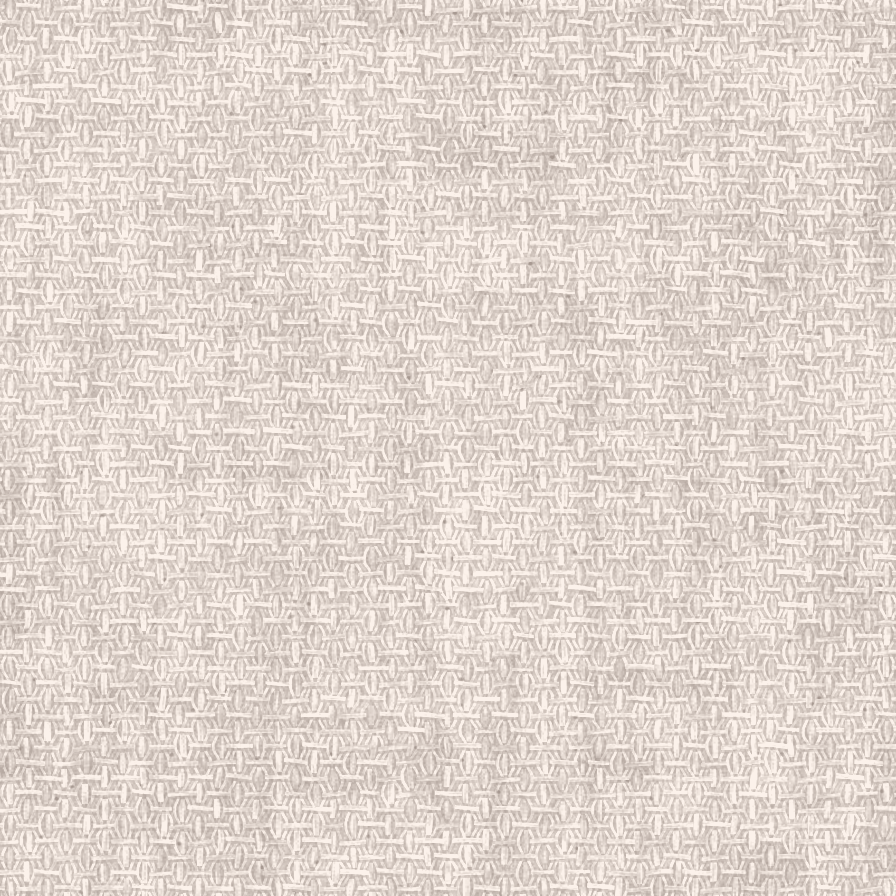
Write a WebGL 2 fragment shader that draws this texture.

```glsl
#version 300 es
precision highp float;

uniform vec2 u_resolution;
out vec4 fragColor;

float hash(vec2 p) {
  vec3 h = fract(vec3(p.xyx) * vec3(0.1031, 0.1030, 0.0973));
  h += dot(h, h.yzx + 33.33);
  return fract((h.x + h.y) * h.z);
}

float noise(vec2 p) {
  vec2 i = floor(p), f = fract(p);
  f = f * f * (3.0 - 2.0 * f);
  return mix(mix(hash(i), hash(i + vec2(1, 0)), f.x),
             mix(hash(i + vec2(0, 1)), hash(i + vec2(1, 1)), f.x), f.y);
}

// Soft band of the given half width around zero
float band(float d, float halfWidth, float soft) {
  return 1.0 - smoothstep(halfWidth - soft, halfWidth + soft, abs(d));
}

void main() {
  vec2 count = vec2(47.0, 57.0);
  vec2 p = gl_FragCoord.xy / u_resolution * count;
  vec2 soft = max(0.55 * count / u_resolution, vec2(0.03));

  // Slight waviness of the yarns
  p += 0.18 * (vec2(noise(p * 0.6), noise(p * 0.6 + 71.0)) - 0.5);

  float grainX = noise(p * vec2(1.6, 9.0)) - 0.5;
  float grainY = noise(p * vec2(10.0, 1.6) + 40.0) - 0.5;
  float speckle = noise(p * vec2(10.0, 8.0) + 90.0) - 0.5;

  float tone = 0.46 + 0.6 * grainY;
  float weft = 0.0, weftTone = 0.0, shadow = 0.0;

  for (int j = -1; j <= 1; j++) {
    for (int i = -1; i <= 1; i++) {
      vec2 cell = floor(p) + vec2(i, j);
      float rnd = hash(cell + 17.0), rnd2 = hash(cell + 203.0);
      vec2 q = p - cell - 0.5 - 0.18 * (vec2(rnd, rnd2) - 0.5);

      if (mod(cell.x + cell.y, 2.0) < 0.5) {
        // Warp float: a slim core between two bowed strands
        float ends = band(q.y, 0.80 + 0.2 * rnd2, soft.y);
        float bow = 0.42 - 0.25 * smoothstep(0.1, 0.95, abs(q.y));
        float side = abs(q.x + 0.1 * (rnd - 0.5) * q.y) - bow;
        tone = mix(tone, 0.14, 0.65 * ends * band(side + 0.15, 0.06, soft.x));
        tone = mix(tone, 0.22, 0.45 * ends * band(side - 0.14, 0.05, soft.x));
        tone = mix(tone, 0.66 + 0.38 * rnd + 0.6 * grainY,
                   ends * band(side, 0.075, soft.x));
        float core = band(q.y, 0.60 + 0.15 * rnd, soft.y);
        core *= band(q.x, 0.11 + 0.05 * rnd2, soft.x);
        tone = mix(tone, 0.66 + 0.36 * rnd2 + 0.7 * grainY, core);
      } else {
        // Weft float: a thin bar with a shadow on both edges
        float reach = band(q.x, 0.55 + 0.25 * rnd, soft.x);
        float y = q.y + (rnd2 - 0.5) * 0.2 * q.x + 0.08 * (rnd - 0.5) * q.x * q.x;
        float bar = reach * band(y, 0.10 + 0.05 * rnd, soft.y);
        float under = band(y + 0.23, 0.09, soft.y);
        float over = 0.5 * band(y - 0.22, 0.06, soft.y);
        shadow = max(shadow, reach * max(under, over));
        weftTone = mix(weftTone, 0.72 + 0.32 * rnd2 + 0.6 * grainX, bar);
        weft = max(weft, bar);
      }
    }
  }
  tone = mix(tone, 0.18, 0.55 * shadow);
  tone = mix(tone, weftTone / max(weft, 0.001), weft);

  // Yarn streaks, broad mottling and fine fuzz
  tone += 0.20 * (noise(p * vec2(1.0, 0.12) + 7.0) - 0.5);
  tone += 0.18 * (noise(p * vec2(0.12, 1.0) + 31.0) - 0.5);
  tone += 0.07 * (noise(p * 0.22 + 53.0) - 0.5);
  tone += 0.42 * speckle;

  // Sparse dark pinholes in the gaps
  vec2 pin = p * 2.5;
  float hole = step(0.99, hash(floor(pin) + 311.0));
  hole *= 1.0 - smoothstep(0.1, 0.45, length(fract(pin) - 0.5));
  tone -= 0.6 * hole * (1.0 - weft);

  vec3 taupe = vec3(0.73, 0.68, 0.65), cream = vec3(0.985, 0.945, 0.915);
  fragColor = vec4(mix(taupe, cream, clamp(tone, -0.3, 1.02)), 1.0);
}
```
